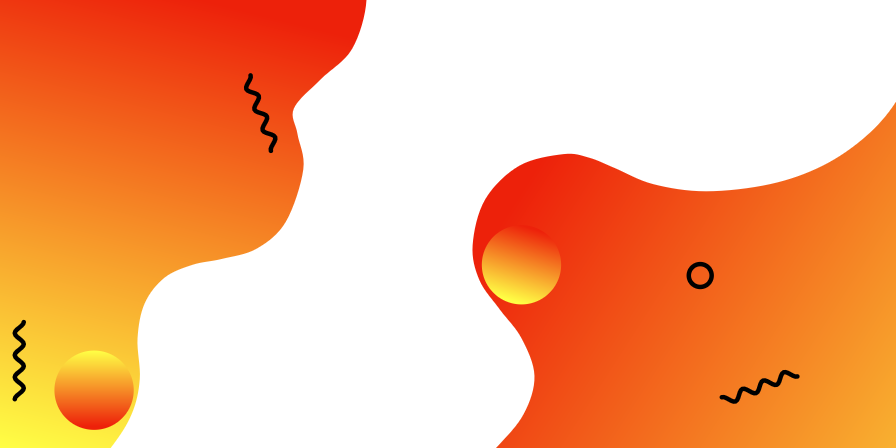
Give the GLSL for this background, as a WebGL 2 fragment shader.

```glsl
#version 300 es
precision highp float;
// Two fluid red-to-yellow blobs on white, with gradient discs, a ring and black squiggles.

#define PAPER vec3(1.0)
#define INK vec3(0.0)
#define RED vec3(0.93, 0.13, 0.04)
#define YELLOW vec3(1.0, 1.0, 0.27)
#define STROKE 0.5        // half width of the ink lines
#define WAVE_HEIGHT 1.0   // amplitude of a squiggle
#define HALF_WAVES 7.0    // half periods along a squiggle
#define DISC_RADIUS 8.85
#define CURVE_STEPS 8
#define KNOTS 21

uniform vec2 u_resolution;
out vec4 fragColor;

const float PI = 3.14159265;

// Knots of the closed outlines; the canvas is 100 units high.
const vec2 LEFT_BLOB[KNOTS] = vec2[KNOTS](
  vec2(79.7, 109.1), vec2(81.8, 100), vec2(78.6, 89.1), vec2(71.6, 82.3),
  vec2(65.6, 75.8), vec2(66.4, 70.1), vec2(67.7, 62.2), vec2(63.8, 50.5),
  vec2(57.3, 44.5), vec2(49.5, 42.2), vec2(43, 40.9), vec2(36.7, 38),
  vec2(32.3, 32.3), vec2(30.7, 24.5), vec2(31.2, 15.4), vec2(29.4, 7.6),
  vec2(24.7, 0), vec2(15.6, -10.7), vec2(-15.6, -10.7), vec2(-15.6, 115.6),
  vec2(60, 118));
const vec2 RIGHT_BLOB[KNOTS] = vec2[KNOTS](
  vec2(204.4, 87), vec2(200, 77.3), vec2(193.2, 69.5), vec2(183.6, 63),
  vec2(171.9, 58.9), vec2(157.6, 57.3), vec2(145.8, 58.9), vec2(137.2, 62.5),
  vec2(131.5, 64.8), vec2(125.8, 65.6), vec2(115.9, 63), vec2(108.3, 55.5),
  vec2(105.5, 45.3), vec2(107, 37.5), vec2(111.5, 31), vec2(116.4, 24.5),
  vec2(119.3, 16.1), vec2(116.9, 7.6), vec2(110.7, 0), vec2(101.6, -8.9),
  vec2(218.8, -14.6));

float segmentDistance(vec2 p, vec2 a, vec2 b) {
  vec2 ab = b - a;
  return length(p - a - ab * clamp(dot(p - a, ab) / dot(ab, ab), 0.0, 1.0));
}

vec2 catmullRom(vec2 a, vec2 b, vec2 c, vec2 d, float t) {
  vec2 cubic = 3.0 * (b - c) + d - a;
  vec2 quadratic = 2.0 * a - 5.0 * b + 4.0 * c - d;
  return b + 0.5 * t * (c - a + t * (quadratic + t * cubic));
}

// Signed distance to a smooth closed curve, negative inside.
float blobDistance(vec2 p, vec2 knots[KNOTS]) {
  float nearest = 1e5;
  float side = 1.0;
  for (int i = 0; i < KNOTS; i++) {
    vec2 a = knots[i];
    vec2 b = knots[(i + 1) % KNOTS];
    vec2 c = knots[(i + 2) % KNOTS];
    vec2 d = knots[(i + 3) % KNOTS];
    vec2 from = b;
    for (int j = 1; j <= CURVE_STEPS; j++) {
      vec2 to = j == CURVE_STEPS ? c : catmullRom(a, b, c, d, float(j) / float(CURVE_STEPS));
      nearest = min(nearest, segmentDistance(p, from, to));
      // Each edge crossed by a ray to the right flips the side.
      if ((from.y > p.y) != (to.y > p.y) &&
          p.x < from.x + (to.x - from.x) * (p.y - from.y) / (to.y - from.y)) side = -side;
      from = to;
    }
  }
  return side * nearest;
}

// Distance to a cosine line that runs from start to end.
float squiggleDistance(vec2 p, vec2 start, vec2 end) {
  vec2 axis = end - start;
  vec2 normal = normalize(vec2(-axis.y, axis.x)) * WAVE_HEIGHT;
  float nearest = 1e5;
  vec2 from = start + normal;
  for (int i = 1; i <= 42; i++) {
    float u = float(i) / 42.0;
    vec2 to = start + axis * u + normal * cos(HALF_WAVES * PI * u);
    nearest = min(nearest, segmentDistance(p, from, to));
    from = to;
  }
  return nearest - STROKE;
}

// Linear blend from red at one point to yellow at the other.
vec3 warmGradient(vec2 p, vec2 redEnd, vec2 yellowEnd) {
  vec2 axis = yellowEnd - redEnd;
  return mix(RED, YELLOW, clamp(dot(p - redEnd, axis) / dot(axis, axis), 0.0, 1.0));
}

float coverage(float distance) {
  return clamp(0.5 - distance * u_resolution.y / 100.0, 0.0, 1.0);
}

void main() {
  vec2 p = gl_FragCoord.xy / u_resolution.y * 100.0;
  vec3 color = PAPER;

  // Large blobs
  vec3 leftFill = warmGradient(p, vec2(44.5, 100), vec2(18.3, -4.7));
  vec3 rightFill = warmGradient(p, vec2(117.2, 58.3), vec2(248.8, -26.3));
  color = mix(color, leftFill, coverage(blobDistance(p, LEFT_BLOB)));
  color = mix(color, rightFill, coverage(blobDistance(p, RIGHT_BLOB)));

  // Small discs
  vec2 lowDisc = p - vec2(21, 12.9);
  vec2 highDisc = p - vec2(116.4, 40.9);
  color = mix(color, warmGradient(lowDisc, vec2(0, -8), vec2(0, 8.8)), coverage(length(lowDisc) - DISC_RADIUS));
  color = mix(color, warmGradient(highDisc, vec2(2.4, 8), vec2(-2.4, -8)), coverage(length(highDisc) - DISC_RADIUS));

  // Ink ring and squiggles
  float ink = abs(length(p - vec2(156.3, 38.5)) - 2.55) - STROKE;
  ink = min(ink, squiggleDistance(p, vec2(55, 82.8), vec2(61.4, 66.7)));
  ink = min(ink, squiggleDistance(p, vec2(4.3, 28.1), vec2(4.3, 10.9)));
  ink = min(ink, squiggleDistance(p, vec2(161.5, 10.4), vec2(177.6, 16.9)));
  fragColor = vec4(mix(color, INK, coverage(ink)), 1.0);
}
```
